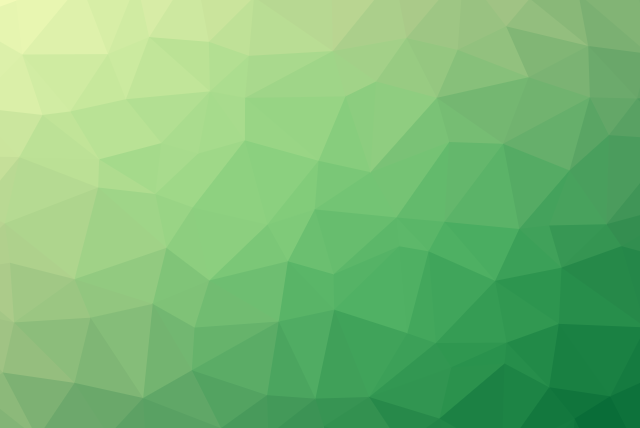
This background is drawn by a WebGL 2 fragment shader. Its source:

```glsl
#version 300 es
precision highp float;

uniform vec2 u_resolution;
out vec4 outColor;

// Mesh layout, in units of canvas height
const vec2 CELL = vec2(0.141, 0.134);
const vec2 ORIGIN = vec2(0.06, 0.111);
const float JITTER = 0.38;
const float FACET_VARIATION = 0.045;

// Colour ramp from the upper left to the lower right
const int STOPS = 6;
const float STOP_AT[STOPS] = float[](0.0, 0.2, 0.45, 0.65, 0.8, 1.0);
const vec3 STOP_COLOR[STOPS] = vec3[](
    vec3(0.95, 0.98, 0.72), vec3(0.76, 0.90, 0.60), vec3(0.53, 0.81, 0.49),
    vec3(0.29, 0.68, 0.38), vec3(0.16, 0.57, 0.30), vec3(0.02, 0.41, 0.21));
const vec3 CORNER_TINT = vec3(0.035, -0.075, -0.005);

float hash(vec2 p) {
    return fract(sin(dot(p, vec2(127.1, 311.7))) * 43758.5453);
}

float cross2(vec2 a, vec2 b) {
    return a.x * b.y - a.y * b.x;
}

// Jittered lattice point
vec2 meshVertex(vec2 id) {
    vec2 offset = vec2(hash(id), hash(id + 37.2)) * 2.0 - 1.0;
    return ORIGIN + CELL * (id + JITTER * offset);
}

// Signed distance to the line a-b, positive on its left
float edgeDistance(vec2 p, vec2 a, vec2 b) {
    return cross2(b - a, p - a) / length(b - a);
}

// Diagonal ramp, muted toward the two off-diagonal corners
vec3 gradient(vec2 uv, float shift) {
    float t = 0.5 * (uv.x + 1.0 - uv.y) + shift;
    vec3 color = STOP_COLOR[0];
    for (int i = 1; i < STOPS; i++) {
        float blend = clamp((t - STOP_AT[i - 1]) / (STOP_AT[i] - STOP_AT[i - 1]), 0.0, 1.0);
        color = mix(color, STOP_COLOR[i], blend);
    }
    float offDiagonal = abs(uv.x + uv.y - 1.0);
    return color + CORNER_TINT * smoothstep(0.1, 0.9, offDiagonal);
}

// Flat facet colour, premultiplied by its smooth coverage
vec4 facet(vec2 p, vec2 a, vec2 b, vec2 c) {
    float inside = min(edgeDistance(p, a, b), min(edgeDistance(p, b, c), edgeDistance(p, c, a)));
    float coverage = clamp(0.5 + inside * u_resolution.y, 0.0, 1.0);
    if (coverage <= 0.0) return vec4(0.0);
    vec2 center = (a + b + c) / 3.0;
    vec2 uv = clamp(center * vec2(u_resolution.y / u_resolution.x, 1.0), 0.0, 1.0);
    float shift = FACET_VARIATION * (hash(center * 9.0) - 0.5);
    return vec4(gradient(uv, shift), 1.0) * coverage;
}

// Split a lattice quad along its Delaunay diagonal
vec4 quad(vec2 p, vec2 id) {
    vec2 a = meshVertex(id);
    vec2 b = meshVertex(id + vec2(1.0, 0.0));
    vec2 c = meshVertex(id + vec2(1.0, 1.0));
    vec2 d = meshVertex(id + vec2(0.0, 1.0));
    float angleSum = cross2(c - b, a - b) * dot(a - d, c - d)
                   + dot(c - b, a - b) * cross2(a - d, c - d);
    if (angleSum < 0.0) return facet(p, a, b, d) + facet(p, b, c, d);
    return facet(p, a, b, c) + facet(p, a, c, d);
}

void main() {
    vec2 p = gl_FragCoord.xy / u_resolution.y;
    vec2 cell = floor((p - ORIGIN) / CELL);

    // Jitter can push a facet into any adjacent cell
    vec4 sum = vec4(0.0);
    for (int y = -1; y <= 1; y++) {
        for (int x = -1; x <= 1; x++) {
            sum += quad(p, cell + vec2(x, y));
        }
    }
    outColor = vec4(sum.rgb / max(sum.a, 0.001), 1.0);
}
```
